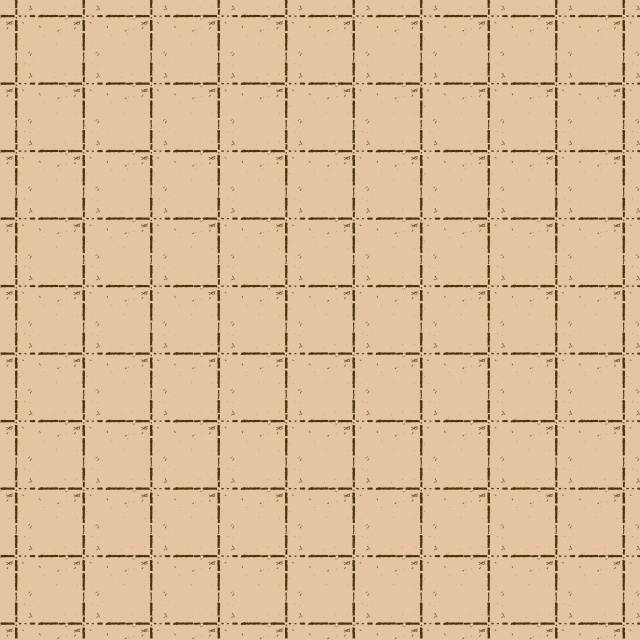
Give the GLSL for this pattern, as a Shadertoy shader.

```glsl
const float PERIOD = 0.10547;          // tile size in canvas heights
const vec2  ORIGIN = vec2(0.0254, 0.0257);
const vec3  PAPER = vec3(0.898, 0.773, 0.627);
const vec3  INK   = vec3(0.29, 0.195, 0.035);
const vec3  CHIP  = vec3(0.94, 0.86, 0.76);
const float EDGE_ROUGHNESS = 0.011;
const float EDGE_SCALE = 36.0;         // noise lattice cells per tile
const float WEAR_SCALE = 30.0;
const float DUST_SCALE = 13.0;
const float DUST_AMOUNT = 0.13;
const int   SAMPLES = 3;               // supersampling per axis

// Dashes along each tile side: start, end, half width
const int DASHES = 6;
const vec3 ACROSS[DASHES] = vec3[](
    vec3(0.04, 0.075, 0.010), vec3(0.12, 0.15, 0.009), vec3(0.20, 0.28, 0.014),
    vec3(0.33, 0.62, 0.017), vec3(0.63, 0.73, 0.015), vec3(0.77, 0.975, 0.017));
const vec3 UPWARD[DASHES] = vec3[](
    vec3(0.02, 0.10, 0.014), vec3(0.12, 0.31, 0.017), vec3(0.33, 0.46, 0.008),
    vec3(0.49, 0.75, 0.016), vec3(0.78, 0.94, 0.017), vec3(0.96, 0.985, 0.009));

// Flecks: centre, half length, angle
const int FLECKS = 8;
const vec4 FLECK[FLECKS] = vec4[](
    vec4(0.19, 0.46, 0.014, 0.6), vec4(0.215, 0.43, 0.016, 1.1),
    vec4(0.22, 0.12, 0.030, 2.1), vec4(0.20, 0.095, 0.012, 0.5),
    vec4(0.35, 0.84, 0.013, 2.0), vec4(0.62, 0.78, 0.010, 0.7),
    vec4(0.87, 0.82, 0.012, 0.9), vec4(0.10, 0.90, 0.010, 2.5));

vec2 hash2(vec2 p) {
    p = vec2(dot(p, vec2(127.1, 311.7)), dot(p, vec2(269.5, 183.3)));
    return fract(sin(p) * 43758.5);
}

float cornerSlope(vec2 lattice, vec2 offset, float period) {
    return dot(hash2(mod(lattice, period)) * 2.0 - 1.0, offset);
}

// Gradient noise that wraps at the tile border
float gradientNoise(vec2 tile, float period) {
    vec2 p = tile * period, i = floor(p), f = p - i;
    vec2 u = f * f * f * (f * (f * 6.0 - 15.0) + 10.0);
    vec2 e = vec2(1.0, 0.0);
    return mix(mix(cornerSlope(i, f, period), cornerSlope(i + e, f - e, period), u.x),
               mix(cornerSlope(i + e.yx, f - e.yx, period),
                   cornerSlope(i + 1.0, f - 1.0, period), u.x), u.y);
}

float cover(float d, float blur) { return clamp(0.5 - d / blur, 0.0, 1.0); }

float segmentDistance(vec2 p, vec2 a, vec2 b) {
    vec2 pa = p - a, ba = b - a;
    return length(pa - ba * clamp(dot(pa, ba) / dot(ba, ba), 0.0, 1.0));
}

float dashDistance(float along, float side, vec3 dash) {
    float halfLength = 0.5 * (dash.y - dash.x);
    return max(abs(along - dash.x - halfLength) - halfLength, abs(side) - dash.z);
}

// Broken, ragged grid lines
float gridInk(vec2 tile, vec2 side, float blur) {
    float d = 1.0;
    for (int i = 0; i < DASHES; i++) {
        d = min(d, dashDistance(tile.x, side.y, ACROSS[i]));
        d = min(d, dashDistance(tile.y, side.x, UPWARD[i]));
    }
    d += EDGE_ROUGHNESS * gradientNoise(tile, EDGE_SCALE);
    float worn = smoothstep(0.38, 0.48, gradientNoise(tile, WEAR_SCALE));
    return cover(d, blur) * (1.0 - 0.7 * worn);
}

// Scratches, a small curl and faint dust inside the tile
float speckInk(vec2 tile, float blur) {
    float d = 1.0;
    for (int i = 0; i < FLECKS; i++) {
        vec4 k = FLECK[i];
        vec2 reach = k.z * vec2(cos(k.w), sin(k.w));
        d = min(d, segmentDistance(tile, k.xy - reach, k.xy + reach) - 0.005);
    }
    vec2 c = tile - vec2(0.915, 0.895);
    float curl = abs(length(c * vec2(0.8, 1.1)) - 0.019) - 0.005;
    curl = min(curl, segmentDistance(c, vec2(-0.062, 0.012), vec2(-0.01, -0.014)) - 0.005);
    curl = min(curl, segmentDistance(c, vec2(-0.055, -0.022), vec2(0.03, 0.026)) - 0.005);
    d = min(d, curl) + 0.006 * gradientNoise(tile, EDGE_SCALE);

    vec2 id = floor(tile * DUST_SCALE), jitter = hash2(id);
    vec2 kind = hash2(id + 41.0);
    float grain = length(fract(tile * DUST_SCALE) - 0.2 - 0.6 * jitter) / DUST_SCALE - 0.006;
    float dust = cover(grain, blur) * step(kind.x, DUST_AMOUNT) * (0.15 + 0.35 * kind.y);
    return max(0.8 * cover(d, blur), dust);
}

vec3 tileColor(vec2 uv, float blur) {
    vec2 p = (uv - ORIGIN) / PERIOD;
    vec2 tile = fract(p), side = p - round(p);
    float ink = max(gridInk(tile, side, blur), speckInk(tile, blur));
    vec3 color = mix(PAPER, INK, ink);

    // Pale chip with a ragged dark rim, and a nick at the crossing
    float chip = length(vec2(tile.x - 0.75, side.y + 0.02) * vec2(1.0, 0.7)) - 0.016;
    chip += 0.02 * gradientNoise(tile, EDGE_SCALE);
    color = mix(color, INK, 0.75 * cover(abs(chip - 0.003) - 0.004, blur));
    color = mix(color, CHIP, cover(chip, blur));
    float nick = length(side - vec2(0.012, 0.006)) - 0.012;
    return mix(color, CHIP, 0.7 * cover(nick, blur));
}

void mainImage(out vec4 fragColor, in vec2 fragCoord) {
    float blur = 1.0 / (iResolution.y * PERIOD * float(SAMPLES));
    vec3 sum = vec3(0.0);
    for (int y = 0; y < SAMPLES; y++)
        for (int x = 0; x < SAMPLES; x++) {
            vec2 shift = (vec2(x, y) + 0.5) / float(SAMPLES) - 0.5;
            sum += tileColor((fragCoord + shift) / iResolution.y, blur);
        }
    fragColor = vec4(sum / float(SAMPLES * SAMPLES), 1.0);
}
```
